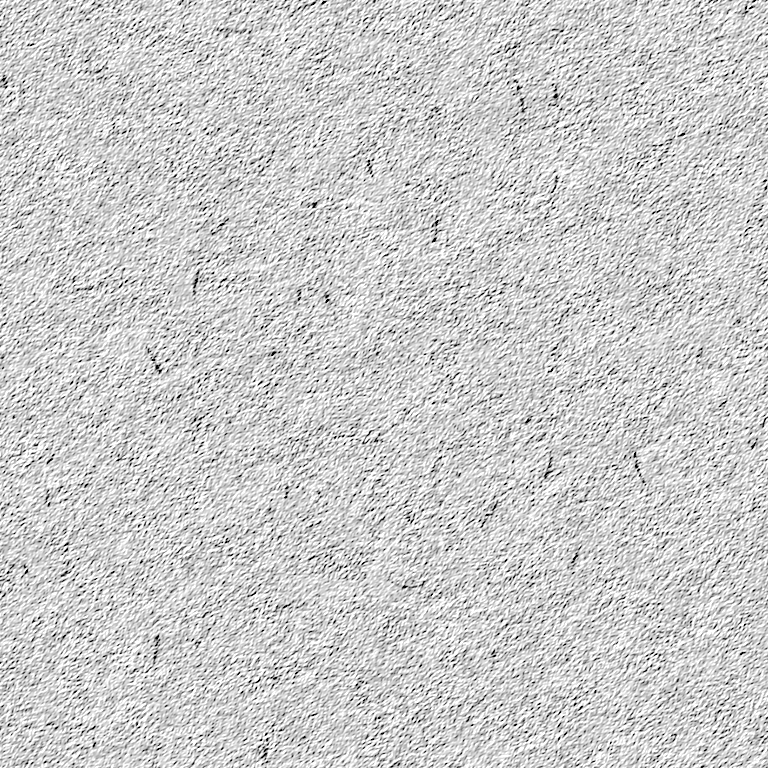
A Shadertoy shader for this texture:

```glsl
// Fine grey grain, like coarse paper in raking light, leaning up to the right.
// Cellular wavelet noise (one random ripple per cell) is layered at several
// scales, then sparse broken strokes are added and a skewed tone curve applied.

#define GRAIN_ANGLE 0.72
#define GRAIN_CELLS vec2(222.0, 272.0)
#define ANGLE_SPREAD 1.1
#define RIPPLE 4.0
#define FALLOFF 3.0
#define MID_GREY 0.82
#define CONTRAST 0.152
#define SHADOW_DEPTH 0.085
#define STROKE_CELLS 13.0
#define STROKE_SHARE 0.45

vec3 hash3(vec2 cell) {
    vec3 h = fract(cell.xyx * vec3(0.1031, 0.1030, 0.0973));
    h += dot(h, h.yxz + 33.33);
    return fract((h.xxy + h.yzz) * h.zyx);
}

vec2 rotate(vec2 p, float angle) {
    float c = cos(angle), s = sin(angle);
    return vec2(c * p.x + s * p.y, c * p.y - s * p.x);
}

// Sum of short ripples at jittered cell points, scaled to unit deviation;
// each ripple turns by a random part of the spread
float ripples(vec2 p, float spread) {
    vec2 base = floor(p);
    float sum = 0.0;
    for (int j = -1; j <= 1; j++)
    for (int i = -1; i <= 1; i++) {
        vec2 cell = base + vec2(i, j);
        vec3 rnd = hash3(cell);
        vec2 d = p - cell - rnd.xy;
        float turn = (fract(rnd.z * 17.0) - 0.5) * spread;
        float wave = cos(RIPPLE * rotate(d, turn).y + 6.2832 * rnd.z);
        sum += wave * exp(-FALLOFF * dot(d, d));
    }
    return sum / 0.51;
}

// Sparse, slightly bent strokes and specks: positive dark, negative pale
float strokes(vec2 uv, float pixel) {
    vec2 base = floor(uv * STROKE_CELLS);
    float sum = 0.0;
    for (int j = -1; j <= 1; j++)
    for (int i = -1; i <= 1; i++) {
        vec2 cell = base + vec2(i, j);
        vec3 place = hash3(cell + 71.0);
        vec3 shape = hash3(cell + 157.0);
        float present = step(place.z, STROKE_SHARE);
        float angle = GRAIN_ANGLE + (shape.x - 0.4) * 2.2;
        vec2 d = rotate(uv - (cell + place.xy) / STROKE_CELLS, angle);
        float halfLength = mix(0.001, 0.022, shape.y * shape.y);
        float halfWidth = mix(0.0036, 0.0022, shape.y);
        d.y += (shape.z - 0.5) * 30.0 * d.x * d.x;
        d.x = max(abs(d.x) - halfLength, 0.0);
        float ink = 1.0 - smoothstep(0.2 * halfWidth, halfWidth + pixel, length(d));
        float tone = shape.z > 0.75 ? -0.8 : mix(1.0, 1.8, shape.x);
        sum += present * ink * tone;
    }
    return sum;
}

void mainImage(out vec4 fragColor, in vec2 fragCoord) {
    float pixel = 1.0 / min(iResolution.x, iResolution.y);
    vec2 uv = fragCoord * pixel;
    vec2 along = rotate(uv, GRAIN_ANGLE);
    vec2 flatter = rotate(uv, GRAIN_ANGLE - 0.15);

    // Grain at two sizes, rougher in some patches than in others
    float grain = 0.92 * ripples(along * GRAIN_CELLS + 11.0, ANGLE_SPREAD)
                + 0.34 * ripples(flatter * GRAIN_CELLS * 0.55 + 47.0, ANGLE_SPREAD);
    float roughness = 1.0 + 0.13 * ripples(along * vec2(17.0, 21.0) + 5.0, 6.0);

    // Soft clumps and broad shading
    float clumps = 0.13 * ripples(along * vec2(42.0, 54.0) + 83.0, 2.0);
    float shading = 0.06 * ripples(flatter * vec2(9.0, 13.0) + 29.0, 2.0);

    // Strokes are broken up by the grain they cross
    float broken = strokes(uv, pixel) * clamp(1.0 - 0.35 * grain, 0.3, 1.6);
    float relief = grain * roughness + clumps + shading - broken;

    // Linear lights with deepening shadows
    float shadow = max(-relief - 0.7, 0.0);
    float grey = MID_GREY + CONTRAST * relief - SHADOW_DEPTH * shadow * shadow;
    fragColor = vec4(vec3(clamp(grey, 0.0, 1.0)), 1.0);
}
```
